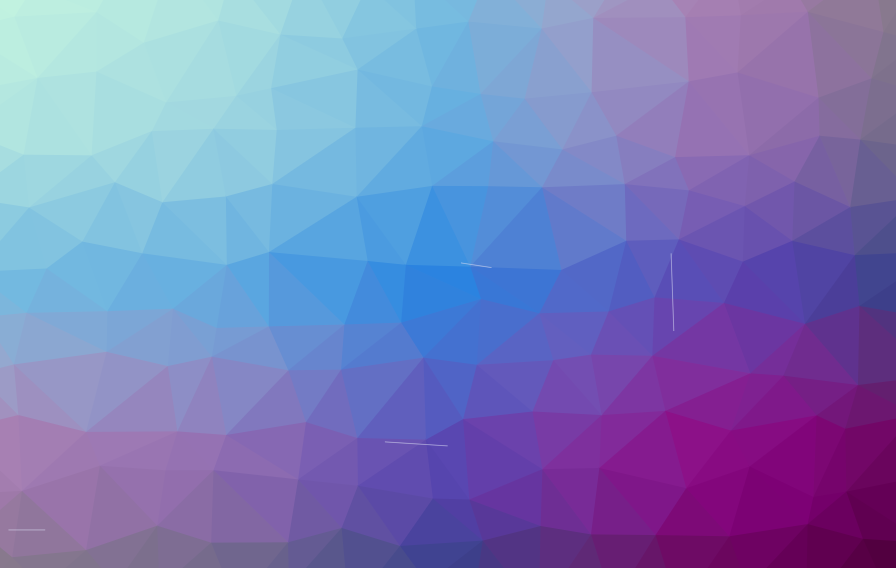
A WebGL 1 fragment shader for this background:

```glsl
precision highp float;

uniform vec2 u_resolution;

const vec2 GRID = vec2(14.0, 10.0);
const float JITTER = 0.62;

vec2 hash2(vec2 p) {
  vec2 q = vec2(dot(p, vec2(127.1, 311.7)), dot(p, vec2(269.5, 183.3)));
  return fract(sin(q) * 43758.5453);
}

float span(float from, float to, float t) {
  return clamp((t - from) / (to - from), 0.0, 1.0);
}

// Mint through blue and purple to a dark plum
vec3 ramp(float t) {
  vec3 mint = vec3(0.76, 0.95, 0.88);
  vec3 sky = vec3(0.61, 0.83, 0.88);
  vec3 blue = vec3(0.15, 0.51, 0.88);
  vec3 violet = vec3(0.44, 0.34, 0.72);
  vec3 purple = vec3(0.55, 0.06, 0.53);
  vec3 magenta = vec3(0.49, 0.0, 0.46);
  vec3 plum = vec3(0.30, 0.0, 0.22);
  vec3 c = mix(mint, sky, span(0.0, 0.25, t));
  c = mix(c, blue, span(0.25, 0.5, t));
  c = mix(c, violet, span(0.5, 0.64, t));
  c = mix(c, purple, span(0.64, 0.78, t));
  c = mix(c, magenta, span(0.78, 0.88, t));
  return mix(c, plum, span(0.88, 1.0, t));
}

// Equal blend of a rightward ramp and a downward ramp
vec3 fieldColor(vec2 uv) {
  return 0.5 * (ramp(uv.x) + ramp(1.0 - uv.y));
}

// Jittered grid point in height units
vec2 meshPoint(vec2 cell, float aspect) {
  vec2 offset = 0.5 + JITTER * (hash2(cell) - 0.5);
  return (cell + offset) / GRID * vec2(aspect, 1.0);
}

float edgeDistance(vec2 p, vec2 a, vec2 b) {
  vec2 e = normalize(b - a);
  return dot(p - a, vec2(-e.y, e.x));
}

// Flat colour weighted by coverage of a counter-clockwise triangle
vec4 facet(vec2 p, vec2 a, vec2 b, vec2 c, float aspect, float pixel) {
  float d = min(edgeDistance(p, a, b), min(edgeDistance(p, b, c), edgeDistance(p, c, a)));
  float coverage = clamp(d / pixel + 0.5, 0.0, 1.0);
  vec2 center = (a + b + c) / 3.0;
  return vec4(fieldColor(center / vec2(aspect, 1.0)), 1.0) * coverage;
}

// Split each quad along its shorter diagonal
vec4 quad(vec2 p, vec2 cell, float aspect, float pixel) {
  vec2 a = meshPoint(cell, aspect);
  vec2 b = meshPoint(cell + vec2(1.0, 0.0), aspect);
  vec2 c = meshPoint(cell + vec2(1.0, 1.0), aspect);
  vec2 d = meshPoint(cell + vec2(0.0, 1.0), aspect);
  if (distance(a, c) < distance(b, d)) {
    return facet(p, a, b, c, aspect, pixel) + facet(p, a, c, d, aspect, pixel);
  }
  return facet(p, a, b, d, aspect, pixel) + facet(p, b, c, d, aspect, pixel);
}

// Hairline between two canvas positions
float glint(vec2 p, vec2 from, vec2 to, float aspect, float pixel) {
  vec2 a = from * vec2(aspect, 1.0);
  vec2 ab = to * vec2(aspect, 1.0) - a;
  float along = clamp(dot(p - a, ab) / dot(ab, ab), 0.0, 1.0);
  float d = length(p - a - ab * along);
  return 1.0 - smoothstep(0.0, 0.001 + 0.5 * pixel, d);
}

void main() {
  float aspect = u_resolution.x / u_resolution.y;
  float pixel = 1.0 / u_resolution.y;
  vec2 p = gl_FragCoord.xy * pixel;
  vec2 cell = floor(p / vec2(aspect, 1.0) * GRID - 0.5);

  // Faceted mesh
  vec4 mesh = vec4(0.0);
  for (int y = -1; y <= 1; y++) {
    for (int x = -1; x <= 1; x++) {
      mesh += quad(p, cell + vec2(float(x), float(y)), aspect, pixel);
    }
  }
  vec3 color = mesh.rgb / max(mesh.a, 0.001);

  // Pale seams
  float seams = glint(p, vec2(0.515, 0.537), vec2(0.548, 0.529), aspect, pixel);
  seams = max(seams, glint(p, vec2(0.749, 0.553), vec2(0.752, 0.418), aspect, pixel));
  seams = max(seams, glint(p, vec2(0.430, 0.222), vec2(0.499, 0.215), aspect, pixel));
  seams = max(seams, glint(p, vec2(0.010, 0.067), vec2(0.050, 0.067), aspect, pixel));
  color = mix(color, vec3(0.85, 0.86, 0.95), 0.5 * seams);

  gl_FragColor = vec4(color, 1.0);
}
```
